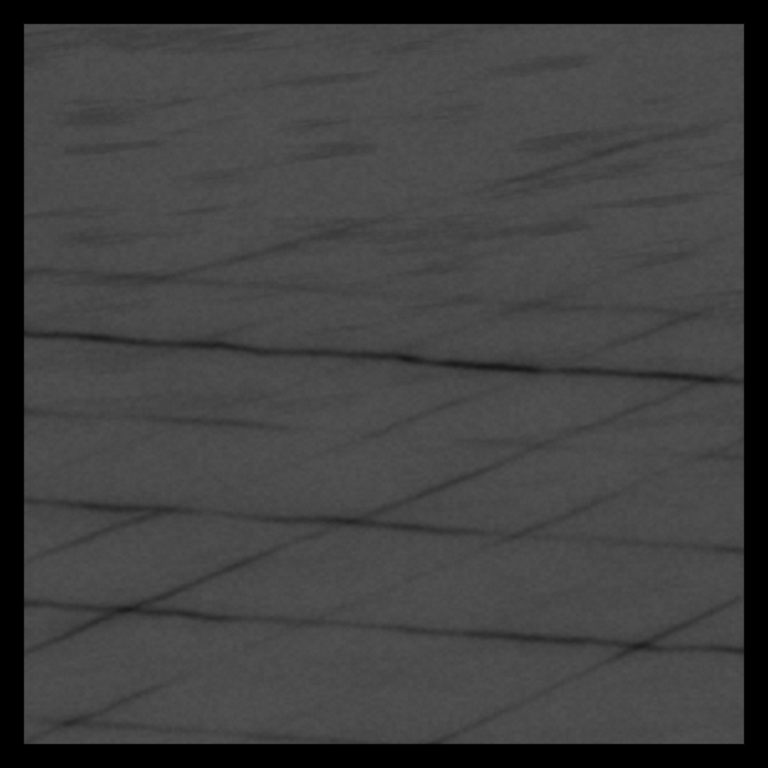
This texture is drawn by a WebGL 2 fragment shader. Its source:

```glsl
#version 300 es
precision highp float;
// Dark grey stone floor with slanted joints and faint streaks inside a black frame.
uniform vec2 u_resolution;
out vec4 fragColor;

const float FRAME_WIDTH = 0.03125;
const float STONE_GREY = 0.298;
const int ROW_COUNT = 6;
const int DIAGONAL_COUNT = 8;
const float ROW_STRENGTH[6] = float[6](0.35, 0.75, 0.7, 0.45, 1.0, 0.25);
const float DIAGONAL_STRENGTH[8] = float[8](0.75, 0.1, 0.55, 0.7, 0.45, 0.15, 0.25, 0.5);

float hash(vec2 cell) {
  vec3 q = fract(vec3(cell.xyx) * 0.1031);
  q += dot(q, q.yzx + 33.33);
  return fract((q.x + q.y) * q.z);
}

float valueNoise(vec2 p) {
  vec2 cell = floor(p);
  vec2 f = fract(p);
  f = f * f * (3.0 - 2.0 * f);
  float low = mix(hash(cell), hash(cell + vec2(1.0, 0.0)), f.x);
  float high = mix(hash(cell + vec2(0.0, 1.0)), hash(cell + vec2(1.0)), f.x);
  return mix(low, high, f.y);
}

float fbm(vec2 p) {
  float sum = 0.0;
  float weight = 0.5;
  for (int octave = 0; octave < 4; octave++) {
    sum += weight * valueNoise(p);
    p = p * 2.03 + 17.3;
    weight *= 0.5;
  }
  return sum / 0.9375;
}

// Darkness of one uneven joint, given its height at mid canvas and its slope.
float joint(vec2 p, float height, float slope, float strength, float width, float seed) {
  float wobble = 0.009 * (fbm(vec2(p.x * 14.0, seed)) - 0.5);
  float d = (p.y - height - slope * (p.x - 0.5) - wobble) / sqrt(1.0 + slope * slope);
  float patches = smoothstep(0.2, 0.7, valueNoise(vec2(p.x * 7.0, seed + 5.5)));
  float wear = mix(patches, 1.0, 0.75 * strength * strength);
  wear *= 0.6 + 0.7 * valueNoise(vec2(p.x * 32.0, seed + 9.5));
  float core = exp(-d * d / (width * width));
  float halo = exp(-d * d / (width * width * 14.0));
  return strength * wear * (core + 0.2 * halo);
}

// Long, almost level joints, closer together with distance.
float rowJoints(vec2 p) {
  float dark = 0.0;
  for (int i = 0; i < ROW_COUNT; i++) {
    float n = float(i);
    float height = 0.03 + 0.16 * n - 0.0085 * n * n;
    dark = max(dark, joint(p, height, -0.067, ROW_STRENGTH[i], 0.0055, n * 13.0 + 2.0));
  }
  return dark;
}

// Rising joints that flatten with distance.
float diagonalJoints(vec2 p) {
  float dark = 0.0;
  for (int i = 0; i < DIAGONAL_COUNT; i++) {
    float n = float(i);
    float height = 0.12 * n - 0.0025 * n * n;
    float slope = 0.48 - 0.028 * n;
    dark = max(dark, joint(p, height, slope, DIAGONAL_STRENGTH[i], 0.005, n * 11.0 + 103.0));
  }
  return dark;
}

// Broad clouds, stretched streaks and fine grain of the stone.
float stoneTone(vec2 p) {
  float distanceFade = smoothstep(0.35, 0.75, p.y);
  float clouds = fbm(p * vec2(4.0, 7.0) + 31.0) - 0.5;
  vec2 tilted = vec2(p.x, p.y - 0.12 * p.x);
  float streaks = fbm(tilted * vec2(7.0, 52.0) + 8.0);
  float darkStreaks = smoothstep(0.5, 0.8, streaks);
  float grain = valueNoise(p * vec2(150.0, 190.0)) - 0.5;
  float fineGrain = valueNoise(p * 310.0 + 40.0) - 0.5;
  float tone = STONE_GREY + 0.035 * clouds + 0.024 * grain + 0.016 * fineGrain;
  return tone - mix(0.012, 0.045, distanceFade) * darkStreaks;
}

// Coverage of the floor within the frame, with a smooth border.
float floorMask(vec2 p, float softness) {
  vec2 q = abs(p - 0.5) - (0.5 - FRAME_WIDTH);
  return 1.0 - smoothstep(-softness, softness, max(q.x, q.y));
}

void main() {
  vec2 p = gl_FragCoord.xy / u_resolution;
  float pixel = 1.0 / min(u_resolution.x, u_resolution.y);
  float grey = stoneTone(p);
  grey -= 0.125 * rowJoints(p) + 0.1 * diagonalJoints(p);
  grey = max(grey, 0.1) * floorMask(p, pixel);
  fragColor = vec4(vec3(grey), 1.0);
}
```
